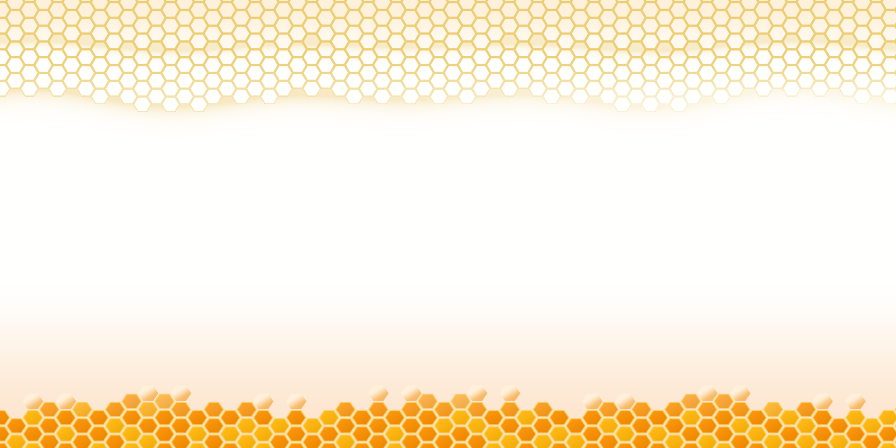
Write a WebGL 1 fragment shader that draws this background.

```glsl
precision highp float;
// Honeycomb banner: two pale wax sheets hang from the top, a blank middle warms
// to peach, and a bank of honey cells rises along the bottom. Both combs come
// from one hexagonal grid function; wavy height curves decide which cells exist.

uniform vec2 u_resolution;

const vec2 CANVAS = vec2(768.0, 384.0); // design units spanning the canvas
const vec2 WAX_PITCH = vec2(12.1, 13.5); // column and row spacing
const vec2 HONEY_PITCH = vec2(14.1, 14.0);
const float TAU = 6.283185;

const vec3 WHITE = vec3(1.0, 1.0, 0.995);
const vec3 PEACH = vec3(0.99, 0.90, 0.81);
const vec3 CREAM = vec3(0.995, 0.945, 0.86);
const vec3 WAX_GOLD = vec3(0.92, 0.79, 0.40);
const vec3 WAX_SHADE = vec3(0.96, 0.88, 0.68);
const vec3 AMBER = vec3(0.96, 0.56, 0.02);
const vec3 YELLOW = vec3(0.98, 0.70, 0.06);
const vec3 APRICOT = vec3(0.97, 0.70, 0.34);
const vec3 HONEY_RIM = vec3(0.99, 0.83, 0.42);

float hash(vec2 p) {
  return fract(sin(dot(p, vec2(127.1, 311.7))) * 4375.85);
}

// Flat-topped cells of unit height: xy = offset from centre, zw = column, row.
vec4 hexCell(vec2 p, vec2 pitch) {
  vec2 period = vec2(1.73205, 1.0);
  vec2 q = p / pitch * vec2(0.866025, 1.0);
  vec2 even = floor(q / period + 0.5) * period;
  vec2 odd = (floor(q / period) + 0.5) * period;
  vec2 a = q - even;
  vec2 b = q - odd;
  vec2 centre = dot(a, a) < dot(b, b) ? even : odd;
  return vec4(q - centre, floor(centre.x / 0.866025 + 0.5), centre.y);
}

// Distance from a point in a cell to its nearest side.
float hexEdge(vec2 d) {
  d = abs(d);
  return 0.5 - max(d.y, dot(d, vec2(0.866025, 0.5)));
}

// Depth of a wax sheet below the top of the canvas.
float sheetDepth(float x, float base, float swing) {
  return base - swing * (cos(TAU * (x - 25.0) / 218.0)
                       + 0.75 * cos(TAU * (x - 30.0) / 327.0));
}

// Soft shade that fades out below a sheet's lower border.
float shadeBelow(float depth, float border, float reach) {
  return exp(-max(depth - border, 0.0) / reach);
}

vec3 waxSheets(vec3 color, vec2 p, float pixel) {
  float depth = CANVAS.y - p.y;
  vec4 cell = hexCell(vec2(p.x - 1.0, depth + 5.0), WAX_PITCH);
  vec2 centre = cell.zw * WAX_PITCH - vec2(-1.0, 5.0);
  float backBorder = sheetDepth(p.x, 85.0, 4.5);
  float frontBorder = sheetDepth(p.x, 40.0, 2.6);
  float inBack = step(centre.y, sheetDepth(centre.x, 85.0, 4.5));
  float inFront = step(centre.y, sheetDepth(centre.x, 37.0, 2.6));
  float toRight = smoothstep(200.0, 700.0, p.x);

  // Glow under the lower sheet
  float glow = shadeBelow(depth, backBorder, 7.0) * mix(0.75, 0.3, toRight);
  color = mix(color, WAX_SHADE, glow * (1.0 - inBack));

  // Cell faces
  float shadow = shadeBelow(depth, frontBorder, 4.0) * 0.65;
  vec3 backFace = mix(WHITE, WAX_SHADE, shadow);
  vec3 frontFace = mix(CREAM, WHITE, 0.55 * smoothstep(8.0, 38.0, depth));
  color = mix(color, mix(backFace, frontFace, inFront), inBack);

  // Cell walls
  float soft = pixel / WAX_PITCH.y;
  float wall = 1.0 - smoothstep(0.035, 0.045 + soft, hexEdge(cell.xy));
  float fade = mix(0.9, mix(0.5, 0.2, toRight), smoothstep(45.0, 92.0, depth));
  return mix(color, WAX_GOLD, wall * fade * inBack);
}

// Height of the honey bank at a column.
float bankHeight(float column) {
  float wave = cos(TAU * (column - 9.5) / 17.0);
  return 36.0 + 7.0 * wave * wave * wave;
}

vec3 honeyBank(vec3 color, vec2 p, float pixel) {
  vec4 cell = hexCell(p + vec2(0.0, 2.0), HONEY_PITCH);
  float height = cell.w * HONEY_PITCH.y - 2.0;
  float top = bankHeight(cell.z);
  float solid = step(height, top);

  // Loose pale cells sit in pairs on top of the bank
  float slot = floor(mod(cell.z - 8.5, 6.8));
  float paired = 1.0 - step(0.5, abs(abs(slot - 1.0) - 1.0));
  float loose = paired * (1.0 - solid) * step(height, top + HONEY_PITCH.y);

  float soft = pixel / HONEY_PITCH.y;
  float edge = hexEdge(cell.xy);
  float cover = smoothstep(0.0, soft, edge);
  float inner = smoothstep(0.05, 0.07 + soft, edge);
  float light = dot(cell.xy, vec2(-0.6, 0.8));

  // Honey deepens downward, with scattered yellow cells
  float pick = hash(cell.zw);
  vec3 honey = mix(AMBER, YELLOW, step(0.62, pick));
  float pale = smoothstep(25.0, 40.0, height) * (0.55 + 0.4 * pick);
  honey = mix(honey, APRICOT, pale) + 0.07 * light;
  color = mix(color, mix(HONEY_RIM, honey, inner), solid * cover);

  vec3 waxCap = mix(APRICOT, CREAM, smoothstep(-0.4, 0.25, light));
  return mix(color, waxCap, loose * cover * 0.9);
}

void main() {
  vec2 p = gl_FragCoord.xy / u_resolution * CANVAS;
  float pixel = CANVAS.y / u_resolution.y;
  // White field warming toward the bottom
  vec3 color = mix(PEACH, WHITE, smoothstep(15.0, 150.0, p.y));
  color = waxSheets(color, p, pixel);
  color = honeyBank(color, p, pixel);
  gl_FragColor = vec4(clamp(color, 0.0, 1.0), 1.0);
}
```
